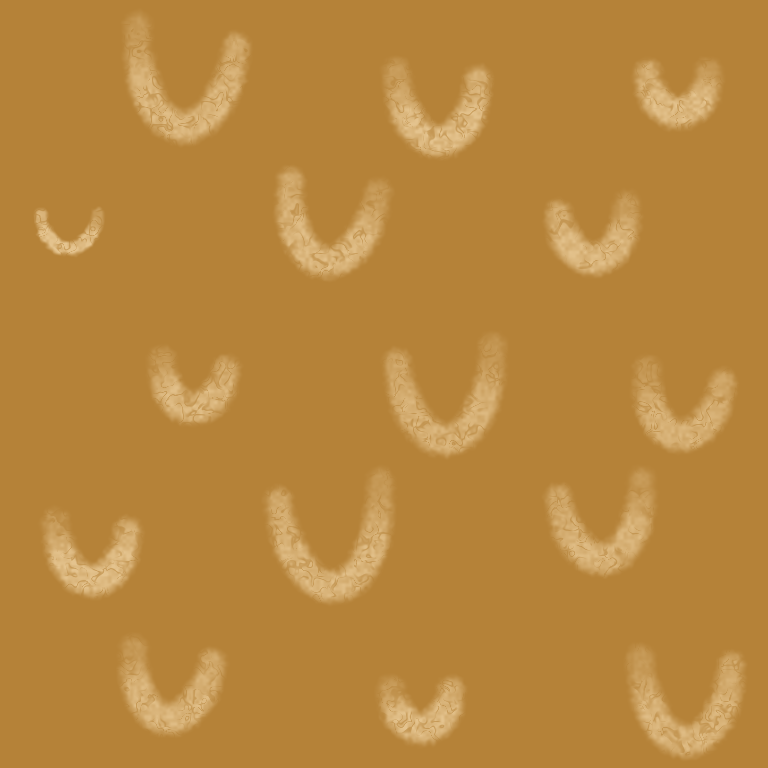
Write a WebGL 1 fragment shader that draws this pattern.

```glsl
precision highp float;
// Scattered soft chalk arcs, each a U-shaped stroke, on a flat ochre ground.
// Marks sit on a staggered, jittered grid; each is a distance field to a half
// ellipse, with feathered edges, fading tips and a fine cracked grain.

uniform vec2 u_resolution;

const vec3 GROUND = vec3(0.71, 0.51, 0.22);
const vec3 CHALK = vec3(0.895, 0.765, 0.555);

const int ROWS = 5;
const int COLUMNS = 3;
const int SEGMENTS = 16;
const float ROW_STEP = 0.197;
const float FIRST_ROW = 0.1;
const float STAGGER = 0.19;            // in column widths
const vec2 JITTER = vec2(0.022, 0.026);
const vec2 SMALL_MARK = vec2(0.035, 0.042);  // half width, height
const vec2 LARGE_MARK = vec2(0.068, 0.136);
const float STROKE_RADIUS = 0.0185;
const float THIN_RADIUS = 0.0085;
const float FEATHER = 0.0085;
const float ARC_ANGLE = 1.5;           // half sweep of the arc, radians
const float MAX_TILT = 0.14;
const float GRAIN_FREQ = 210.0;
const float CRACK_FREQ = 125.0;
const float CRACK_DEPTH = 0.55;

float hash(vec2 p) {
    vec3 q = fract(vec3(p.xyx) * 0.1031);
    q += dot(q, q.yzx + 33.33);
    return fract((q.x + q.y) * q.z);
}

float noise(vec2 p) {
    vec2 i = floor(p);
    vec2 f = fract(p);
    f = f * f * (3.0 - 2.0 * f);
    return mix(mix(hash(i), hash(i + vec2(1.0, 0.0)), f.x),
               mix(hash(i + vec2(0.0, 1.0)), hash(i + vec2(1.0, 1.0)), f.x), f.y);
}

// Point on the arc, t from -1 (left tip) to 1 (right tip); skew lifts one arm.
vec2 arcPoint(float t, vec2 size, float skew) {
    float a = t * ARC_ANGLE;
    return vec2(size.x * sin(a),
                size.y * ((1.0 - cos(a)) * (1.0 + skew * t) - 0.5));
}

// Distance to the arc in x, parameter of the nearest point in y.
vec2 arcDistance(vec2 p, vec2 size, float skew) {
    vec2 nearest = vec2(1e3, 0.0);
    vec2 a = arcPoint(-1.0, size, skew);
    for (int i = 0; i < SEGMENTS; i++) {
        float t = 2.0 * float(i + 1) / float(SEGMENTS) - 1.0;
        vec2 b = arcPoint(t, size, skew);
        vec2 ab = b - a;
        float h = clamp(dot(p - a, ab) / dot(ab, ab), 0.0, 1.0);
        float d = length(p - a - ab * h);
        if (d < nearest.x) {
            nearest = vec2(d, t - 2.0 * (1.0 - h) / float(SEGMENTS));
        }
        a = b;
    }
    return nearest;
}

// Chalk coverage of one mark, before the grain.
float markCoverage(vec2 p, float row, float column) {
    float id = row * float(COLUMNS) + column;
    float rank = fract(id * 0.618034 + 0.5);  // evenly spread sizes
    vec2 seed = vec2(id + 3.0, 17.0);
    float shift = mix(STAGGER, -STAGGER, mod(row, 2.0));
    vec2 center = vec2((column + 0.5 + shift) / float(COLUMNS),
                       FIRST_ROW + row * ROW_STEP);
    center += JITTER * (2.0 * vec2(hash(seed), hash(seed + 31.0)) - 1.0);

    vec2 q = p - center;
    if (dot(q, q) > 0.025) return 0.0;
    float tilt = MAX_TILT * (2.0 * hash(seed + 57.0) - 1.0);
    q = mat2(cos(tilt), -sin(tilt), sin(tilt), cos(tilt)) * q;

    float side = 2.0 * hash(seed + 83.0) - 1.0;
    vec2 near = arcDistance(q, mix(SMALL_MARK, LARGE_MARK, rank), 0.15 * side);
    float tip = smoothstep(0.55, 1.0, abs(near.y));
    float thin = 1.0 - smoothstep(0.07, 0.11, rank);
    float radius = mix(STROKE_RADIUS, THIN_RADIUS, thin) * (1.0 - 0.2 * tip);
    float feather = FEATHER * mix(1.0, 0.45, thin);
    float wobble = 0.004 * (noise(p * 170.0) - 0.5);
    float body = 1.0 - smoothstep(radius - feather, radius + feather, near.x + wobble);
    float fade = 1.0 - tip * (0.25 + 0.3 * step(0.0, near.y * side));
    float opacity = mix(mix(0.74, 1.0, hash(seed + 109.0)), 1.0, thin);
    return body * fade * opacity;
}

// Fine speckle cut by short, wavering dark cracks.
float chalkGrain(vec2 p) {
    vec2 warp = vec2(noise(p * 90.0), noise(p * 90.0 + 40.0)) - 0.5;
    float ridge = 1.0 - abs(2.0 * noise(p * CRACK_FREQ + warp * 2.5) - 1.0);
    float crack = smoothstep(0.7, 1.0, ridge) * smoothstep(0.2, 0.65, noise(p * 75.0 + 9.0));
    float speckle = mix(0.72, 1.12, noise(p * GRAIN_FREQ + 5.0));
    return speckle * (1.0 - CRACK_DEPTH * crack);
}

void main() {
    vec2 p = gl_FragCoord.xy / u_resolution;
    float coverage = 0.0;
    for (int r = 0; r < ROWS; r++) {
        for (int c = 0; c < COLUMNS; c++) {
            coverage = max(coverage, markCoverage(p, float(r), float(c)));
        }
    }
    float chalk = clamp(coverage * chalkGrain(p), 0.0, 1.0);
    gl_FragColor = vec4(mix(GROUND, CHALK, chalk), 1.0);
}
```
